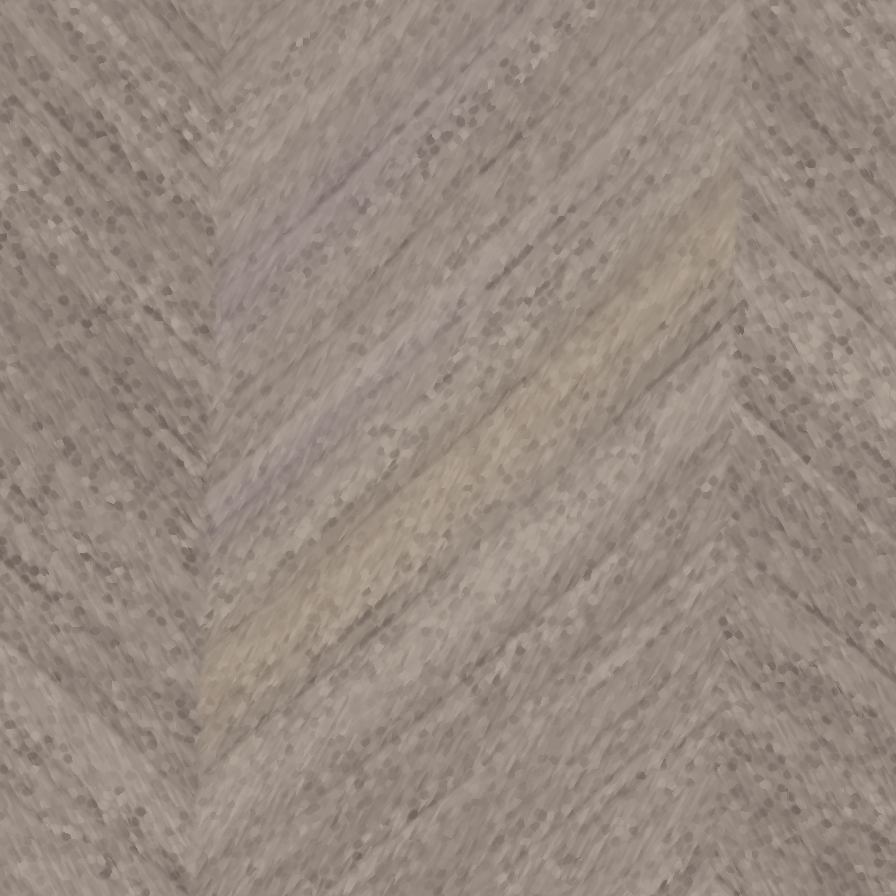
Write a three.js fragment shader that draws this texture.

```glsl
varying vec2 vUv;

const vec3 DEEP_TAUPE = vec3(0.50, 0.45, 0.42);
const vec3 PALE_TAUPE = vec3(0.64, 0.59, 0.55);
const vec3 WARM_TINT = vec3(0.010, 0.003, -0.018);
const vec3 COOL_TINT = vec3(-0.008, -0.010, 0.012);

const float SEAM_X = 0.215;        // first seam at the bottom edge
const float SEAM_LEAN = 0.037;     // sideways drift of the seams
const float COLUMN_WIDTH = 0.58;
const float SEAM_BLUR = 0.004;
const float PLANK = 0.134;         // height of one plank along a seam
const float ROWS_PER_PLANK = 5.0;
const float SLOPE_BOTTOM = 0.78;
const float SLOPE_TOP = 0.96;
const vec2 SPECK_SIZE = vec2(0.0125, 0.0105);
const vec2 THREAD_SIZE = vec2(0.0050, 0.020);
const float THREAD_LEAN = 0.5;
const float THREAD_STEP = 0.007;   // ragged stepping of the rows

const float MEAN_TONE = 0.80;
const float ROW_CONTRAST = 0.46;
const float LINE_DEPTH = 0.56;
const float SPECK_CONTRAST = 1.05;
const float THREAD_CONTRAST = 0.56;

float hash(vec2 p) {
  return fract(sin(dot(p, vec2(127.1, 311.7))) * 4375.85);
}

// x: distance to the nearest point, y: random value of that point
vec2 cellular(vec2 p) {
  vec2 cell = floor(p);
  vec2 nearest = vec2(8.0, 0.0);
  for (int j = -1; j <= 1; j++) {
    for (int i = -1; i <= 1; i++) {
      vec2 id = cell + vec2(float(i), float(j));
      vec2 jitter = vec2(hash(id), hash(id + 37.3));
      float d = length(id + 0.15 + 0.7 * jitter - p);
      if (d < nearest.x) nearest = vec2(d, hash(id + 71.9));
    }
  }
  return nearest;
}

float band(float x, float center, float width) {
  float d = (x - center) / width;
  return exp(-d * d);
}

float seamAt(float column, float y) {
  return SEAM_X + SEAM_LEAN * y + COLUMN_WIDTH * column;
}

vec3 weave(vec2 p, float column) {
  float side = mod(column, 2.0);
  float direction = 1.0 - 2.0 * side;

  // Fine steep threads, bolder toward the bottom
  float threadX = p.x - direction * THREAD_LEAN * p.y;
  vec2 thread = cellular(vec2(threadX, p.y) / THREAD_SIZE);
  float fiber = (thread.y - 0.5) * (1.0 - 0.7 * thread.x);
  float tone = MEAN_TONE + THREAD_CONTRAST * mix(1.15, 0.75, p.y) * fiber;

  // Coordinates along and across the slanted planks
  float run = p.x - seamAt(max(column, 0.0), p.y);
  float slope = mix(SLOPE_BOTTOM, SLOPE_TOP, p.y);
  float across = p.y - direction * slope * run;
  float along = run + direction * slope * p.y;
  float stepped = across + THREAD_STEP * fiber + 0.0015 * sin(run * 31.0 + across * 17.0);

  // Rows of varying tone
  float rowPos = stepped / PLANK * ROWS_PER_PLANK;
  float row = floor(rowPos);
  float blend = smoothstep(0.75, 1.0, fract(rowPos));
  vec2 id = vec2(row, column * 13.0);
  vec2 nextId = id + vec2(1.0, 0.0);
  float rowTone = mix(hash(id), hash(nextId), blend);
  float speckled = mix(hash(id + 5.7), hash(nextId + 5.7), blend);
  float drift = sin(run * 11.0 + 6.28 * hash(vec2(floor(row / 2.0), column)));
  tone += ROW_CONTRAST * (rowTone - 0.5) + 0.05 * drift;
  tone -= side * (column < 0.0 ? 0.15 : 0.10);
  tone += 0.09 * sin(p.x * 7.0 + 1.0) * sin(p.y * 6.0 + p.x * 4.0);

  // Woven specks, dark and pale
  vec2 speckPos = vec2(along, across) / sqrt(1.0 + slope * slope);
  vec2 speck = cellular(speckPos / SPECK_SIZE + fiber * 0.3 + column * 19.0);
  float blot = 1.0 - smoothstep(0.30, 0.66, speck.x);
  float amount = 0.25 + 0.75 * speckled + 0.22 * side + 0.2 * drift * speckled;
  tone += SPECK_CONTRAST * amount * blot * (speck.y - 0.60);

  // Broken dark lines, strongest between planks
  float nearestRow = floor(rowPos + 0.5);
  float edge = abs(rowPos - nearestRow);
  float plankEdge = 1.0 - step(0.5, mod(nearestRow, ROWS_PER_PLANK));
  float wear = hash(vec2(nearestRow, column + 23.0));
  float strength = mix(0.8 * wear * wear, 0.55 + 0.45 * wear, plankEdge);
  strength *= 0.62 + 0.38 * sin(run * 15.0 + wear * 40.0);
  strength *= 0.65 + 0.6 * (1.0 - speck.y);
  tone -= LINE_DEPTH * strength * (1.0 - smoothstep(0.06, 0.27, edge));

  // Faint dyed bands
  float warm = (1.0 - side) * band(across, 0.225, 0.07);
  float cool = (1.0 - side) * (band(across, 0.66, 0.07) + band(across, 0.41, 0.03));
  cool *= 1.0 - smoothstep(0.1, 0.55, run);
  tone = clamp(tone, -0.35, 1.3);
  return mix(DEEP_TAUPE, PALE_TAUPE, tone) + WARM_TINT * warm + COOL_TINT * cool;
}

void main() {
  // Ragged seam, blended between the two columns beside it
  float ragged = 0.003 * sin(vUv.y * 190.0) + 0.002 * sin(vUv.y * 83.0 + 1.3);
  float u = (vUv.x + ragged - seamAt(0.0, vUv.y)) / COLUMN_WIDTH;
  float seam = floor(u + 0.5);
  float offset = (u - seam) * COLUMN_WIDTH;
  vec3 left = weave(vUv, seam - 1.0);
  vec3 right = weave(vUv, seam);
  gl_FragColor = vec4(mix(left, right, smoothstep(-SEAM_BLUR, SEAM_BLUR, offset)), 1.0);
}
```
